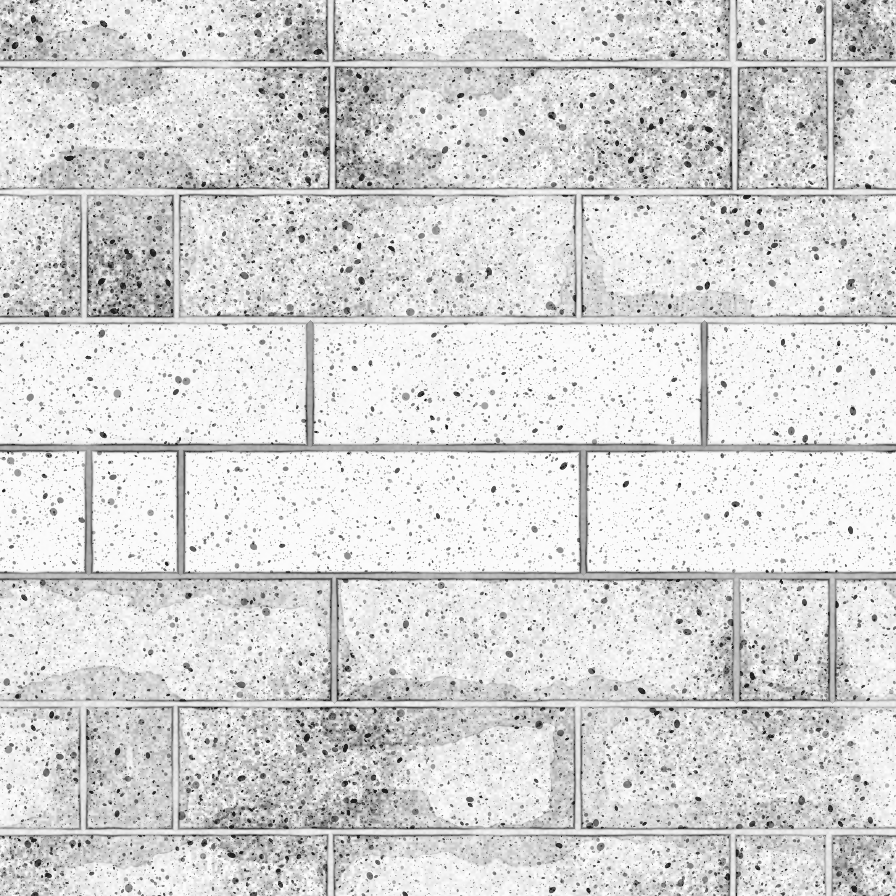
This texture map is drawn by a Shadertoy shader. Its source:

```glsl
const float ROWS = 7.0;
const float FIRST_JOINT = 0.5;        // first bed joint below the top, in rows
const float JOINT_HALF_WIDTH = 0.0038;
const float JOINT_WOBBLE = 0.0022;
const float OUTLINE_WIDTH = 0.0013;
const float FACE_TONE = 0.985;
const float GRAIN_DEPTH = 0.72;
const float CRUST_REACH = 0.055;
const int SPECK_LAYERS = 3;

// Upright joint positions, by kind of course
const vec3 EVEN_JOINTS = vec3(0.371, 0.820, 0.927);
const vec3 ODD_JOINTS = vec3(0.092, 0.195, 0.644);
const vec3 LONG_JOINTS = vec3(0.346, 0.786, 0.786);
const int LONG_ROW = 2;

// Values per course, from the top down
const float ROW_SHIFT[7] = float[7](0.0, 0.002, 0.0, 0.007, 0.002, 0.001, -0.002);
const float ROW_GRIME[7] = float[7](0.65, 0.72, 0.1, 0.04, 0.74, 0.66, 0.6);
const float BED_TONE[7] = float[7](0.92, 0.93, 0.90, 0.68, 0.74, 0.92, 0.92);
const float UPRIGHT_TONE[7] = float[7](0.90, 0.90, 0.64, 0.66, 0.76, 0.90, 0.91);

vec3 hash3(vec2 cell, float seed) {
    uvec3 v = uvec3(ivec3(vec3(cell, seed))) * 1664525u + 1013904223u;
    for (int i = 0; i < 2; i++) {
        v.x += v.y * v.z;
        v.y += v.z * v.x;
        v.z += v.x * v.y;
        v ^= v >> 16u;
    }
    return vec3(v) / 4294967295.0;
}

// Value noise that wraps at the canvas edge
float tileNoise(vec2 uv, float cells, float seed) {
    vec2 p = uv * cells, cell = floor(p), f = fract(p);
    f = f * f * (3.0 - 2.0 * f);
    float a = hash3(mod(cell, cells), seed).x;
    float b = hash3(mod(cell + vec2(1, 0), cells), seed).x;
    float c = hash3(mod(cell + vec2(0, 1), cells), seed).x;
    float d = hash3(mod(cell + 1.0, cells), seed).x;
    return mix(mix(a, b, f.x), mix(c, d, f.x), f.y);
}

float tileFbm(vec2 uv, float cells, float seed) {
    float sum = 0.0, weight = 0.5;
    for (int i = 0; i < 5; i++) {
        sum += weight * tileNoise(uv, cells, seed + float(i));
        cells *= 2.0;
        weight *= 0.5;
    }
    return sum / 0.96875;
}

// Darkness of scattered oval pits, at most one per cell
float pits(vec2 uv, float cells, float density, float seed, float pixel) {
    vec2 p = uv * cells, home = floor(p);
    float dark = 0.0, blur = pixel * cells * 0.7;
    for (int y = -1; y <= 1; y++)
    for (int x = -1; x <= 1; x++) {
        vec2 cell = home + vec2(x, y);
        vec3 place = hash3(mod(cell, cells), seed);
        vec3 look = hash3(mod(cell, cells), seed + 1.0);
        float angle = look.y * 6.2832, c = cos(angle), s = sin(angle);
        vec2 offset = mat2(c, s, -s, c) * (p - cell - place.xy);
        offset.x *= 1.0 + 0.7 * look.z;
        float radius = mix(0.13, 0.42, pow(place.z, 4.0));
        float cover = 1.0 - smoothstep(-blur, blur, length(offset) - radius);
        dark = max(dark, cover * step(look.x, density) * mix(0.35, 0.75, look.z));
    }
    return dark;
}

void mainImage(out vec4 fragColor, in vec2 fragCoord) {
    vec2 uv = fragCoord / iResolution.y;
    float pixel = 1.0 / iResolution.y;

    // Course, block and distances to the joints
    float course = (1.0 - uv.y) * ROWS - FIRST_JOINT;
    int row = int(mod(floor(course), ROWS));
    int bed = int(mod(floor(course + 0.5), ROWS));
    vec3 joints = row == LONG_ROW ? LONG_JOINTS : row % 2 == 0 ? EVEN_JOINTS : ODD_JOINTS;
    vec3 fromJoint = fract(uv.x - joints - ROW_SHIFT[row]);
    vec3 toJoint = min(fromJoint, 1.0 - fromJoint);
    float left = min(fromJoint.x, min(fromJoint.y, fromJoint.z));
    float block = left == fromJoint.x ? 0.0 : left == fromJoint.y ? 1.0 : 2.0;
    float uprightDist = min(toJoint.x, min(toJoint.y, toJoint.z));
    float bedDist = abs(fract(course + 0.5) - 0.5) / ROWS;
    float wobble = (tileFbm(uv, 32.0, 10.0) - 0.5) * JOINT_WOBBLE;
    float edge = min(uprightDist, bedDist) - JOINT_HALF_WIDTH + wobble;

    // Stains and grain on the face
    vec3 blockHash = hash3(vec2(block, float(row)), 20.0);
    float grime = max(ROW_GRIME[row] * (0.75 + 0.5 * blockHash.x), 0.02);
    float stain = smoothstep(0.3, 0.68, tileFbm(uv, 6.0, 30.0));
    float grain = 0.5 * tileNoise(uv, 340.0, 40.0) + 0.5 * tileFbm(uv, 90.0, 41.0);
    float tone = FACE_TONE - GRAIN_DEPTH * grime * (0.35 + 0.85 * stain) * max(grain - 0.28, 0.0);

    // Weathered crust with a darker rim, creeping in from the joints
    float reach = CRUST_REACH * grime * smoothstep(0.38, 0.7, tileFbm(uv, 9.0, 50.0));
    float border = edge - reach + 0.012 * (tileFbm(uv, 40.0, 60.0) - 0.5);
    float crust = 1.0 - smoothstep(-0.002, 0.003, border);
    float rim = exp(-pow(border / 0.0016, 2.0));
    tone -= grime * (crust * (0.04 + 0.22 * grain) + rim * 0.24 * grain);

    // Pits from coarse to fine, denser in the stains
    float cells = 85.0;
    for (int i = 0; i < SPECK_LAYERS; i++) {
        float density = 0.2 + 0.42 * grime * stain + 0.05 * float(i);
        tone -= pits(uv, cells, density, 70.0 + 2.0 * float(i), pixel) * (0.95 - 0.22 * float(i));
        cells = floor(cells * 1.85);
    }

    // Mortar and its broken outline
    float mortar = uprightDist < bedDist ? UPRIGHT_TONE[row] : BED_TONE[bed];
    mortar += 0.14 * (grain - 0.5);
    tone = mix(mortar, tone, smoothstep(-pixel, pixel, edge));
    float wear = smoothstep(0.25, 0.75, tileFbm(uv, 24.0, 80.0));
    tone -= exp(-pow(edge / OUTLINE_WIDTH, 2.0)) * mix(0.15, 0.5, wear);

    fragColor = vec4(vec3(clamp(tone, 0.12, 1.0)), 1.0);
}
```
